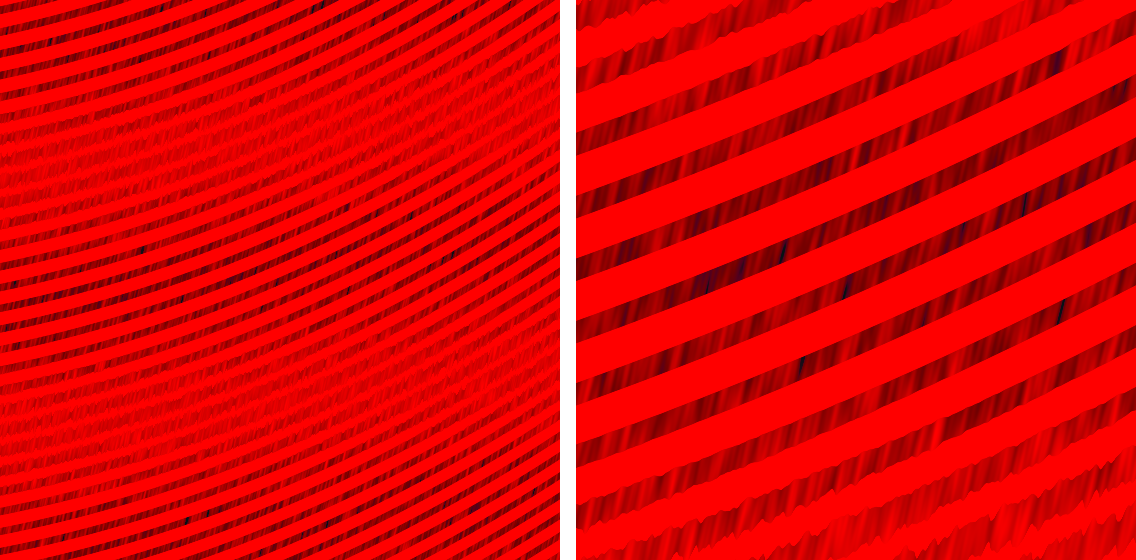
Left: the whole. Right: its middle third, enlarged.
Give the GLSL for this pattern, as a Shadertoy shader.

```glsl
const float TAU = 6.2831853;
const vec2  ARC_RISE = vec2(5.5, 6.3);        // stripes per x and per x squared
const vec2  ARC_COUNT = vec2(28.3, -1.4);     // stripes per y and per y squared
const float ARC_OFFSET = 0.07;
const float GAP_HALF = 0.18;                  // half gap, in stripe periods
const float GAP_SPREAD = 0.16;                // extra half gap inside a worn band
const float EDGE_FRAY = 0.36;
const float BAND_PERIOD = 0.468;
const float BAND_START = 0.69;
const float BAND_SLOPE = 0.13;
const vec2  STREAK_FREQ = vec2(150.0, 17.0);
const float STREAK_LEAN = 0.22;
const float STREAK_DEPTH = 0.42;
const float TONE_DARK = 0.55;
const float TONE_PALE = 0.86;
const vec3  RED = vec3(1.0, 0.0, 0.0);
const vec3  SOOT = vec3(0.02, 0.07, 0.08);

vec2 hashGradient(vec2 cell) {
    float h = fract(sin(dot(cell, vec2(127.1, 311.7))) * 43758.55);
    return vec2(cos(TAU * h), sin(TAU * h));
}

float gradientNoise(vec2 p) {
    vec2 i = floor(p), f = p - i;
    vec2 w = f * f * f * (f * (f * 6.0 - 15.0) + 10.0);
    vec2 e = vec2(1.0, 0.0);
    float a = dot(hashGradient(i), f);
    float b = dot(hashGradient(i + e.xy), f - e.xy);
    float c = dot(hashGradient(i + e.yx), f - e.yx);
    float d = dot(hashGradient(i + e.xx), f - e.xx);
    return mix(mix(a, b, w.x), mix(c, d, w.x), w.y);
}

void mainImage(out vec4 fragColor, in vec2 fragCoord) {
    vec2 uv = fragCoord / iResolution.y;

    // Stacked rising arcs, slightly tighter toward the bottom
    float phase = dot(ARC_COUNT, vec2(uv.y, uv.y * uv.y))
                - dot(ARC_RISE, vec2(uv.x, uv.x * uv.x)) + ARC_OFFSET;
    vec2 slope = vec2(ARC_RISE.x + 2.0 * ARC_RISE.y * uv.x,
                      ARC_COUNT.x + 2.0 * ARC_COUNT.y * uv.y);
    float stripe = floor(phase);
    float fromGap = abs(phase - stripe - 0.5);
    float blur = length(slope) / iResolution.y;

    // Slow worn bands crossing the arcs
    float bandPhase = (uv.y - BAND_START - BAND_SLOPE * uv.x) / BAND_PERIOD;
    float wave = 0.5 + 0.5 * cos(TAU * bandPhase);
    float worn = wave * wave * wave;

    // Fine leaning streaks, reseeded for each stripe
    vec2 streakPos = vec2(uv.x - STREAK_LEAN * uv.y, uv.y) * STREAK_FREQ;
    streakPos += stripe * vec2(17.3, 5.7);
    float streak = gradientNoise(streakPos)
                 + 0.65 * gradientNoise(streakPos * vec2(2.0, 1.3) + 41.0);

    // Gap widens and frays inside the worn bands
    float halfGap = GAP_HALF + worn * (GAP_SPREAD + EDGE_FRAY * streak);
    float gap = 1.0 - smoothstep(-0.5 * blur, 0.5 * blur, fromGap - halfGap);

    // Gap shade, with rare soot flecks where it is darkest
    float depth = STREAK_DEPTH * mix(1.0, 0.5, worn);
    float tone = clamp(mix(TONE_DARK, TONE_PALE, wave) + depth * streak, 0.25, 1.0);
    vec3 shade = vec3(tone, 0.0, 0.12 * smoothstep(0.47, 0.3, tone));
    float fleck = smoothstep(0.56, 0.66, -streak) * (1.0 - smoothstep(0.1, 0.35, wave));
    shade = mix(shade, SOOT, fleck);

    fragColor = vec4(mix(RED, shade, gap), 1.0);
}
```
